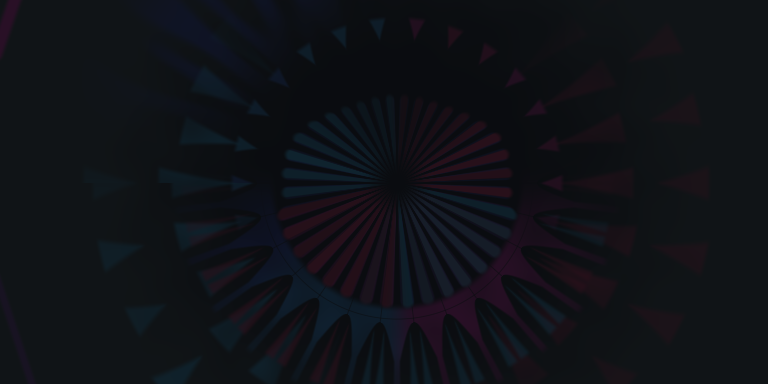
Give the GLSL for this background, as a WebGL 2 fragment shader.

```glsl
#version 300 es
precision highp float;

uniform vec2 u_resolution;
out vec4 outColor;

const float TAU = 6.2831853;
const vec3 BASE = vec3(0.064, 0.080, 0.090);
const vec3 SHADE = vec3(0.040, 0.048, 0.062);
const vec3 TEAL = vec3(0.060, 0.150, 0.200);
const vec3 NAVY = vec3(0.060, 0.080, 0.175);
const vec3 RED = vec3(0.165, 0.064, 0.105);
const vec3 MAGENTA = vec3(0.170, 0.060, 0.155);

float hash(float n) {
    return fract(sin(n * 12.99) * 4375.85);
}

vec2 gradientAt(vec2 cell) {
    float a = TAU * hash(dot(cell, vec2(1.0, 57.3)));
    return vec2(cos(a), sin(a));
}

float gradientNoise(vec2 p) {
    vec2 i = floor(p), f = p - i;
    vec2 u = f * f * f * (f * (f * 6.0 - 15.0) + 10.0);
    vec2 e = vec2(1.0, 0.0);
    float low = mix(dot(gradientAt(i), f), dot(gradientAt(i + e), f - e), u.x);
    float high = mix(dot(gradientAt(i + e.yx), f - e.yx), dot(gradientAt(i + 1.0), f - 1.0), u.x);
    return mix(low, high, u.y);
}

// Soft window between two limits
float band(float x, float lo, float hi, float soft) {
    return smoothstep(lo - soft, lo + soft, x) * (1.0 - smoothstep(hi - soft, hi + soft, x));
}

// Angular repeat: x is the signed offset in the cell, y the cell index
vec2 sector(float angle, float count) {
    float s = angle / TAU * count;
    return vec2(fract(s) - 0.5, floor(s));
}

// Radial wedge that widens outwards
float wedge(float offset, float r, float r0, float r1, float width, float soft) {
    float halfWidth = width * clamp((r - r0) / (r1 - r0), 0.0, 1.0);
    float side = 1.0 - smoothstep(halfWidth - soft, halfWidth + soft, abs(offset));
    return side * band(r, r0, r1, 0.008);
}

float segment(vec2 p, vec2 a, vec2 b) {
    vec2 d = b - a;
    return length(p - a - d * clamp(dot(p - a, d) / dot(d, d), 0.0, 1.0));
}

// Central fan of narrow blades
vec3 drawFan(vec3 col, float r, float angle, vec2 dir) {
    vec2 s = sector(angle, 36.0);
    float low = smoothstep(-0.12, -0.30, dir.y);
    float cool = smoothstep(0.12, -0.12, dir.x * mix(1.0, -1.0, low));
    cool = mix(cool, step(0.5, hash(s.y + 3.0)), 0.3 * low);
    float reach = 0.30 + 0.025 * low - 0.07 * smoothstep(0.3, 1.0, dir.y);
    reach -= 0.10 * s.x * s.x;
    float fade = smoothstep(0.015, 0.10, r) * (1.0 - 0.55 * smoothstep(0.35, 1.0, dir.y));
    float inside = 1.0 - smoothstep(reach - 0.008, reach + 0.008, r);
    float blade = 1.0 - smoothstep(0.20, 0.32, abs(s.x + 0.08 * (hash(s.y) - 0.5)));
    float rim = band(abs(s.x), 0.24, 0.33, 0.05);
    col = mix(col, mix(RED, TEAL, cool), blade * inside * fade * (0.65 + 0.3 * hash(s.y + 8.0)));
    return mix(col, mix(NAVY, MAGENTA, low * (1.0 - cool)), rim * inside * fade * 0.45);
}

// Lit collar with dark pointed petals cut into its lower half
vec3 drawCollar(vec3 col, float r, float angle, vec2 dir, float grain) {
    vec2 s = sector(angle + TAU * 0.25, 26.0);
    float lit = smoothstep(0.15, -0.55, dir.y);
    float warm = smoothstep(-0.10, 0.15, dir.x);
    vec3 tint = mix(mix(NAVY, TEAL, smoothstep(-0.4, -0.8, dir.y) * 0.7), MAGENTA, warm);
    float petalWidth = 0.43 * sqrt(clamp((r - 0.365) / 0.10, 0.0, 1.0));
    float gap = smoothstep(-0.03, 0.04, abs(s.x) - petalWidth);
    float body = band(r, 0.325, 0.58, 0.012) * gap;
    body *= 1.0 - 0.5 * smoothstep(0.42, 0.58, r);
    col = mix(col, tint, body * lit * (0.75 + 0.4 * grain));
    col = mix(col, SHADE, 0.7 * lit * band(r, 0.353, 0.355, 0.002));
    float vein = wedge(abs(s.x) - 0.14, r, 0.39, 0.56, 0.10, 0.05);
    vec3 veinTint = mix(RED, TEAL, step(0.55, hash(s.y + 2.0)));
    return mix(col, veinTint, vein * lit * 0.6);
}

// Scattered facets in three rings around the collar
vec3 drawFacets(vec3 col, float r, float angle, vec2 dir, float grain) {
    vec2 s = sector(angle + TAU * 0.25, 26.0);
    float h = hash(s.y + 5.0);
    float cool = smoothstep(0.1, -0.1, dir.x);
    float sides = smoothstep(0.25, 0.65, abs(dir.x)) * (1.0 - smoothstep(0.35, 0.8, dir.y));
    vec3 tint = mix(RED, TEAL, cool);
    float tick = wedge(s.x, r, 0.375, 0.43, 0.20, 0.05) * smoothstep(-0.5, 0.0, dir.y);
    col = mix(col, mix(tint, mix(MAGENTA, NAVY, cool), h), tick * 0.7);
    float middle = wedge(s.x, r, 0.42, 0.57 + 0.07 * h, 0.27, 0.06);
    col = mix(col, tint, middle * sides * (0.55 + 0.4 * grain) * mix(0.75, 1.0, cool));
    float outer = wedge(s.x, r, 0.68, 0.78 + 0.05 * h, 0.22, 0.06);
    float outerLight = mix(0.45, 0.75 * smoothstep(0.25, -0.35, dir.y), cool);
    return mix(col, tint, outer * sides * outerLight * (0.7 + 0.3 * h));
}

void main() {
    vec2 uv = gl_FragCoord.xy / u_resolution.y;
    vec2 p = uv - vec2(1.034, 0.523);
    float r = length(p);
    float angle = atan(p.y, p.x);
    vec2 dir = p / max(r, 0.0001);
    float grain = gradientNoise(uv * 9.0);

    vec3 col = mix(SHADE, BASE, smoothstep(0.30, 0.85, r + 0.08 * grain));

    // Blurred navy streaks at the upper left
    float streak = gradientNoise(vec2(angle * 9.0, r * 3.0)) + 0.15;
    float upperLeft = band(angle, 1.85, 2.75, 0.25) * band(r, 0.5, 0.8, 0.12);
    col = mix(col, NAVY, upperLeft * smoothstep(0.0, 0.4, streak) * 0.65);

    col = drawFacets(col, r, angle, dir, grain);
    col = drawCollar(col, r, angle, dir, grain);
    col = drawFan(col, r, angle, dir);

    // Thin rim lights in the left corners
    float upperRim = segment(uv, vec2(0.045, 1.02), vec2(-0.01, 0.86));
    float lowerRim = segment(uv, vec2(-0.01, 0.28), vec2(0.09, -0.02));
    col = mix(col, MAGENTA, 0.9 * (1.0 - smoothstep(0.008, 0.024, upperRim)));
    col = mix(col, mix(NAVY, MAGENTA, 0.5), 0.6 * (1.0 - smoothstep(0.003, 0.016, lowerRim)));

    outColor = vec4(col, 1.0);
}
```
